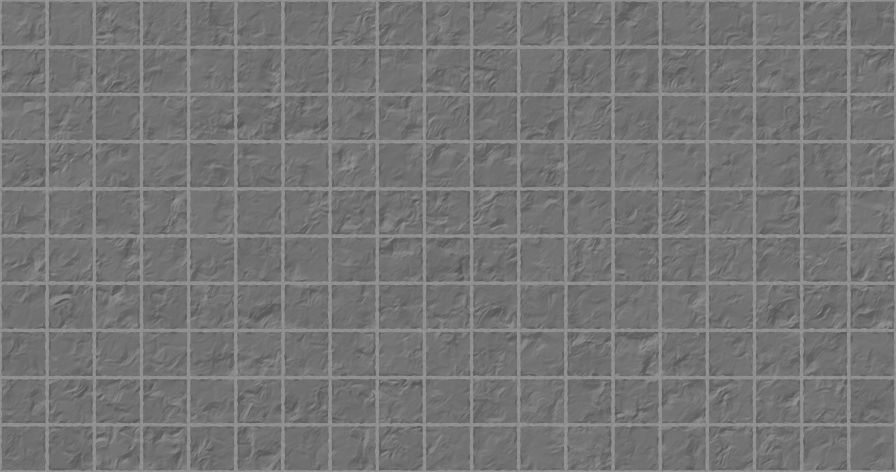
This texture is drawn by a Shadertoy shader. Its source:

```glsl
#define GRID vec2(19.0, 10.0)
#define STONE vec3(0.447)
#define GROUT vec3(0.565)
#define CREVICE vec3(0.35)
#define GROUT_HALF 0.036
#define EDGE_WEAR 0.022
#define RELIEF 0.028
#define WARP 0.16
#define TONE_SPREAD 0.018
#define LIGHT_DIR vec2(-0.6, 0.8)

float hash(vec2 p) {
    vec3 q = fract(p.xyx * vec3(0.1031, 0.1030, 0.0973));
    q += dot(q, q.yzx + 33.33);
    return fract((q.x + q.y) * q.z);
}

float cornerSlope(vec2 cell, vec2 corner, vec2 f, vec2 period) {
    float angle = 6.2832 * hash(mod(cell + corner, period) + 7.0);
    return dot(vec2(cos(angle), sin(angle)), f - corner);
}

// Gradient noise in tile units that wraps over the whole grid;
// frequency must be a whole number.
float noise(vec2 p, float frequency) {
    vec2 period = GRID * frequency;
    p *= frequency;
    vec2 cell = floor(p), f = p - cell;
    vec2 u = f * f * f * (f * (f * 6.0 - 15.0) + 10.0);
    float bottom = mix(cornerSlope(cell, vec2(0, 0), f, period),
                       cornerSlope(cell, vec2(1, 0), f, period), u.x);
    float top = mix(cornerSlope(cell, vec2(0, 1), f, period),
                    cornerSlope(cell, vec2(1, 1), f, period), u.x);
    return mix(bottom, top, u.y);
}

// Cleft stone: warped ridges, finer octaves being shallower
float stoneHeight(vec2 p) {
    p += WARP * vec2(noise(p + 0.31, 3.0), noise(p + 5.73, 3.0));
    float height = 0.0, frequency = 2.0;
    for (int octave = 0; octave < 4; octave++) {
        float n = noise(p + 0.37 * float(octave), frequency);
        height += (0.6 * n - abs(n)) / frequency;
        frequency *= 2.0;
    }
    return height;
}

void mainImage(out vec4 fragColor, in vec2 fragCoord) {
    vec2 p = fragCoord / iResolution.xy * GRID;
    vec2 tile = mod(floor(p), GRID);
    float pixel = GRID.y / iResolution.y;

    // Directional light on the relief
    vec2 e = vec2(0.022, 0.0);
    vec2 slope = vec2(stoneHeight(p + e.xy) - stoneHeight(p - e.xy),
                      stoneHeight(p + e.yx) - stoneHeight(p - e.yx)) / (2.0 * e.x);
    float light = clamp(-dot(slope, LIGHT_DIR), -2.5, 3.0);

    // Smooth and rough patches, with a different strength and tone per tile
    float roughness = mix(0.35, 1.15, smoothstep(-0.3, 0.25, noise(p + 0.43, 2.0)));
    roughness *= mix(0.65, 1.2, hash(tile + 41.0));
    float tone = TONE_SPREAD * (hash(tile + 83.0) - 0.5) + 0.02 * noise(p + 0.29, 1.0);
    vec3 color = STONE + tone + RELIEF * roughness * light;

    // Grout lines with worn edges
    vec2 toLine = 0.5 - abs(fract(p) - 0.5);
    float wear = noise(p + 0.17, 9.0);
    float d = min(toLine.x, toLine.y) + EDGE_WEAR * wear;
    float aa = 0.6 * pixel;
    float grout = 1.0 - smoothstep(GROUT_HALF - aa, GROUT_HALF + aa, d);

    // Broken dark crevices beside the grout
    float rim = 1.0 - smoothstep(0.01, 0.025 + aa, abs(d - GROUT_HALF - 0.02));
    float chips = smoothstep(0.05, 0.4, noise(p + 0.61, 5.0));
    color = mix(color, CREVICE, 0.65 * rim * chips);

    vec3 groutColor = GROUT + 0.05 * noise(p + 0.53, 13.0);
    color = mix(color, groutColor, grout);
    fragColor = vec4(color, 1.0);
}
```
